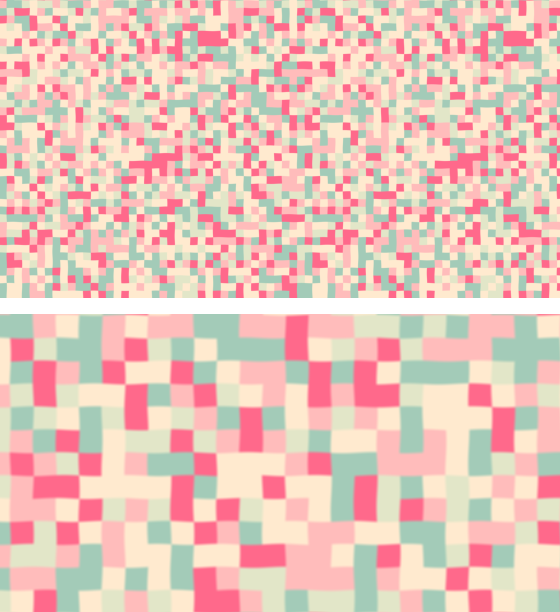
Top, the full canvas; bottom, a detail of the centre.
A WebGL 2 fragment shader for this texture:

```glsl
#version 300 es
precision highp float;
// Mosaic of small square cells in cream, pale sage, blush, mint and hot pink.
// Each cell draws its colour from a weighted palette by an integer hash; the
// grid wraps every few dozen cells and neighbours blend over a thin soft seam.

uniform vec2 u_resolution;
out vec4 outColor;

const float ROWS = 39.0;         // cells over the canvas height
const float TILE = 40.0;         // cells before the pattern repeats
const float SEAM = 0.10;         // half width of the soft seam, in cells
const float WOBBLE = 0.025;      // waviness of the cell edges, in cells
const vec2 GRID_SHIFT = vec2(0.12, 0.05);

const vec3 CREAM = vec3(1.000, 0.918, 0.812);
const vec3 SAGE  = vec3(0.886, 0.902, 0.784);
const vec3 BLUSH = vec3(1.000, 0.737, 0.733);
const vec3 MINT  = vec3(0.640, 0.798, 0.722);
const vec3 HOT   = vec3(1.000, 0.412, 0.545);

// Cumulative shares; the remainder is hot pink
const float CREAM_END = 0.27;
const float SAGE_END  = 0.40;
const float BLUSH_END = 0.61;
const float MINT_END  = 0.815;

float hash(vec2 cell) {
    uvec2 q = uvec2(cell) * uvec2(1597u, 3571u) + 7919u;
    uint h = q.x * 2747u ^ q.y * 9176u;
    h = (h ^ (h >> 15)) * 0x2c1b3c6du;
    h = (h ^ (h >> 12)) * 0x297a2d39u;
    h ^= h >> 15;
    return float(h >> 8) / 16777216.0;
}

// Flat colour of one cell
vec3 cellColor(vec2 cell) {
    float pick = hash(mod(cell, TILE));
    if (pick < CREAM_END) return CREAM;
    if (pick < SAGE_END) return SAGE;
    if (pick < BLUSH_END) return BLUSH;
    if (pick < MINT_END) return MINT;
    return HOT;
}

void main() {
    // Cell coordinates with slightly uneven edges
    vec2 p = gl_FragCoord.xy / u_resolution.y * ROWS + GRID_SHIFT;
    p += WOBBLE * sin(p.yx * 2.3 + 1.7 * sin(p * 0.9));

    // Blend the four nearest cells across the seams
    vec2 base = floor(p - 0.5);
    vec2 f = p - 0.5 - base;
    float halfPixel = 0.5 * ROWS / u_resolution.y;
    float soft = max(SEAM, halfPixel);
    vec2 w = smoothstep(0.5 - soft, 0.5 + soft, f);

    vec3 lower = mix(cellColor(base), cellColor(base + vec2(1.0, 0.0)), w.x);
    vec3 upper = mix(cellColor(base + vec2(0.0, 1.0)), cellColor(base + 1.0), w.x);
    outColor = vec4(mix(lower, upper, w.y), 1.0);
}
```
